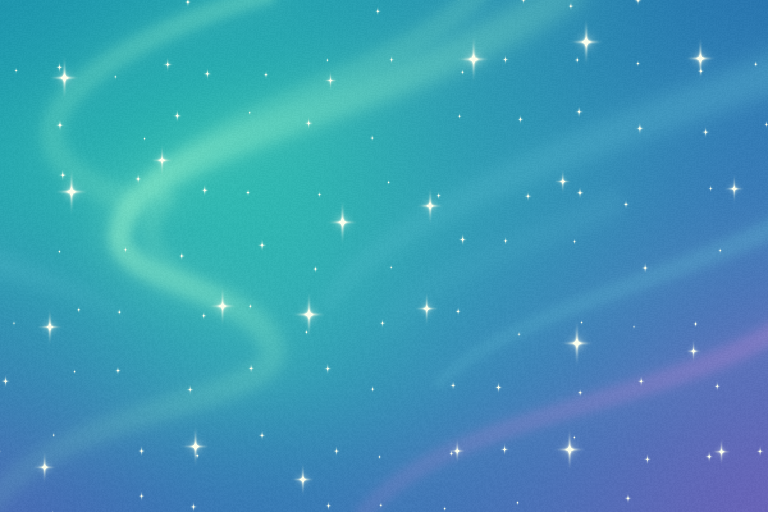
Give the GLSL for this background, as a Shadertoy shader.

```glsl
// A dreamy aurora sky: soft ribbons of light and four-pointed stars over a
// teal, blue and violet wash. The wash blends a 4x4 colour grid, ribbons are
// glows around Bezier curves, and stars sit on jittered hash grids.

const vec3 MINT  = vec3(0.57, 0.93, 0.79);
const vec3 AQUA  = vec3(0.42, 0.79, 0.85);
const vec3 LILAC = vec3(0.70, 0.52, 0.82);
const vec3 STAR  = vec3(0.98, 1.00, 0.93);

float hash(vec2 p) {
    return fract(sin(dot(p, vec2(127.1, 311.7))) * 43758.5);
}

// Smooth blend of four colours spaced at t = 0, 1, 2, 3
vec3 blend4(float t, vec3 a, vec3 b, vec3 c, vec3 d) {
    vec4 offset = t - vec4(0.0, 1.0, 2.0, 3.0);
    vec4 w = exp(-1.8 * offset * offset);
    return (a * w.x + b * w.y + c * w.z + d * w.w) / dot(w, vec4(1.0));
}

vec3 skyWash(vec2 p) {
    float x = p.x * 2.0;
    vec3 top = blend4(x, vec3(0.11, 0.56, 0.68), vec3(0.14, 0.65, 0.69),
                         vec3(0.16, 0.56, 0.70), vec3(0.15, 0.44, 0.68));
    vec3 upper = blend4(x, vec3(0.15, 0.68, 0.69), vec3(0.20, 0.77, 0.69),
                           vec3(0.18, 0.61, 0.71), vec3(0.21, 0.47, 0.72));
    vec3 lower = blend4(x, vec3(0.20, 0.54, 0.71), vec3(0.19, 0.73, 0.71),
                           vec3(0.21, 0.54, 0.73), vec3(0.36, 0.44, 0.73));
    vec3 bottom = blend4(x, vec3(0.31, 0.39, 0.71), vec3(0.20, 0.46, 0.71),
                            vec3(0.29, 0.44, 0.72), vec3(0.44, 0.37, 0.72));
    return blend4((1.0 - p.y) * 3.0, top, upper, lower, bottom);
}

vec2 bezier(vec2 a, vec2 b, vec2 c, vec2 d, float t) {
    float s = 1.0 - t;
    return s * s * s * a + 3.0 * s * t * (s * b + t * c) + t * t * t * d;
}

// Distance to a cubic curve, and the parameter of its nearest point
vec2 curveDistance(vec2 p, vec2 a, vec2 b, vec2 c, vec2 d) {
    const int STEPS = 22;
    vec2 nearest = vec2(9.0, 0.0);
    vec2 start = a;
    for (int i = 1; i <= STEPS; i++) {
        vec2 end = bezier(a, b, c, d, float(i) / float(STEPS));
        vec2 edge = end - start;
        float h = clamp(dot(p - start, edge) / dot(edge, edge), 0.0, 1.0);
        float dist = length(p - start - edge * h);
        if (dist < nearest.x) nearest = vec2(dist, (float(i - 1) + h) / float(STEPS));
        start = end;
    }
    return nearest;
}

// Soft band with a halo; width and strength run from first to last end
float ribbon(vec2 p, vec2 a, vec2 b, vec2 c, vec2 d, vec2 width, vec2 strength) {
    vec2 hit = curveDistance(p, a, b, c, d);
    float r = hit.x / mix(width.x, width.y, hit.y);
    float band = 0.82 * exp(-pow(r, 2.5)) + 0.18 * exp(-r * r * 0.16);
    return band * mix(strength.x, strength.y, hit.y);
}

// One star per grid cell: round core, halo and a tapered cross
float starLayer(vec2 p, float cell, float seed, float maxArm, float minSize) {
    vec2 id = floor(p / cell);
    vec2 jitter = vec2(hash(id + seed), hash(id + seed + 17.3));
    vec2 q = abs(p - (id + 0.25 + 0.5 * jitter) * cell);
    float size = mix(minSize, 1.0, hash(id + seed + 41.7));
    float arm = maxArm * size;
    vec2 taper = max(1.0 - q / (arm * vec2(0.72, 1.0)), 0.0);
    vec2 thin = exp(-q * q / (arm * arm * 0.0025 + 0.0000012));
    float rays = max(taper.x * taper.x * thin.y, taper.y * taper.y * thin.x);
    float r2 = dot(q, q) / (arm * arm);
    return (rays + 0.9 * exp(-r2 * 70.0) + 0.28 * exp(-r2 * 11.0)) * mix(0.65, 1.0, size);
}

void mainImage(out vec4 fragColor, in vec2 fragCoord) {
    vec2 p = fragCoord / iResolution.xy * vec2(1.5, 1.0);
    vec3 colour = skyWash(p);

    // Large S-shaped ribbon in three joined spans
    vec2 bend = vec2(0.234, 0.541), turn = vec2(0.531, 0.316);
    float sweep = ribbon(p, vec2(1.10, 1.01), vec2(0.78, 0.785), vec2(0.244, 0.717), bend,
                         vec2(0.042, 0.026), vec2(0.25, 0.60));
    sweep = max(sweep, ribbon(p, bend, vec2(0.232, 0.44), vec2(0.512, 0.44), turn,
                              vec2(0.026, 0.030), vec2(0.60, 0.26)));
    sweep = max(sweep, ribbon(p, turn, vec2(0.537, 0.21), vec2(0.117, 0.21), vec2(-0.02, 0.01),
                              vec2(0.030, 0.026), vec2(0.26, 0.10)));
    colour = mix(colour, MINT, sweep);

    // Side strands and the hooked ribbon at upper left
    float strands = ribbon(p, vec2(0.93, 1.01), vec2(0.78, 0.854), vec2(0.43, 0.795),
                           vec2(0.293, 0.639), vec2(0.026, 0.022), vec2(0.20, 0.18));
    strands += ribbon(p, vec2(0.322, 0.61), vec2(0.254, 0.53), vec2(0.332, 0.463),
                      vec2(0.44, 0.414), vec2(0.022), vec2(0.22, 0.05));
    strands += ribbon(p, vec2(0.518, 1.01), vec2(0.234, 0.93), vec2(-0.088, 0.736),
                      vec2(0.244, 0.61), vec2(0.022, 0.030), vec2(0.34, 0.22));
    colour = mix(colour, MINT, min(strands, 0.6));

    // Blue ribbons across the right, and a short one at the left edge
    float veils = ribbon(p, vec2(1.52, 0.86), vec2(1.21, 0.746), vec2(0.762, 0.59),
                         vec2(0.645, 0.414), vec2(0.046, 0.022), vec2(0.32, 0.12));
    veils += ribbon(p, vec2(1.52, 0.558), vec2(1.27, 0.443), vec2(0.977, 0.375),
                    vec2(0.86, 0.254), vec2(0.024, 0.014), vec2(0.28, 0.14));
    veils += ribbon(p, vec2(1.19, 0.60), vec2(1.035, 0.52), vec2(0.84, 0.473),
                    vec2(0.77, 0.375), vec2(0.03), vec2(0.12, 0.06));
    veils += ribbon(p, vec2(-0.02, 0.49), vec2(0.06, 0.463), vec2(0.156, 0.434),
                    vec2(0.234, 0.385), vec2(0.03, 0.016), vec2(0.20, 0.06));
    colour = mix(colour, AQUA, min(veils, 0.6));
    colour = mix(colour, LILAC, ribbon(p, vec2(1.52, 0.355), vec2(1.25, 0.20), vec2(0.88, 0.19),
                                       vec2(0.713, 0.0), vec2(0.024, 0.02), vec2(0.40, 0.18)));

    // Fine grain, then stars
    colour += (hash(floor(p * 400.0)) - 0.5) * 0.025;
    float stars = starLayer(p, 0.25, 3.0, 0.05, 0.3) + starLayer(p + 0.06, 0.125, 8.0, 0.014, 0.35);
    fragColor = vec4(mix(colour, STAR, min(stars, 1.0)), 1.0);
}
```
